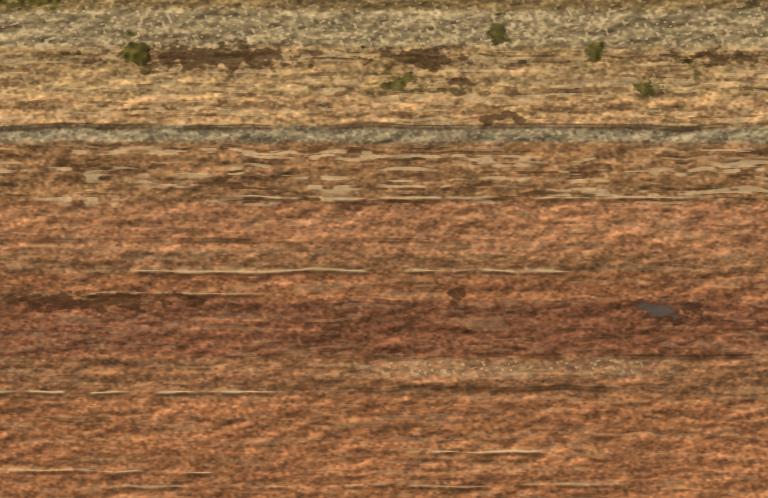
This texture is drawn by a Shadertoy shader. Its source:

```glsl
// Layered sedimentary cliff: grey scree and tan ledges above red banded rock with pale seams.
#define RELIEF 0.75
#define GRAIN 0.42
#define STRIPE 0.34
#define WANDER 0.010
#define CREAM vec3(0.86, 0.74, 0.55)
#define SHADOW vec3(0.22, 0.15, 0.09)
#define LEAF vec3(0.27, 0.25, 0.10)

float hash(vec2 p) {
    vec3 q = fract(vec3(p.xyx) * 0.1031);
    q += dot(q, q.yzx + 33.33);
    return fract((q.x + q.y) * q.z);
}

float noise(vec2 p) {
    vec2 i = floor(p), f = fract(p);
    f = f * f * (3.0 - 2.0 * f);
    return mix(mix(hash(i), hash(i + vec2(1, 0)), f.x),
               mix(hash(i + vec2(0, 1)), hash(i + vec2(1, 1)), f.x), f.y);
}

float fbm(vec2 p) {
    float sum = 0.0, amp = 0.55;
    for (int i = 0; i < 3; i++) {
        sum += amp * noise(p);
        p = mat2(1.98, 0.3, -0.3, 1.98) * p + vec2(17.3, 9.1);
        amp *= 0.52;
    }
    return sum;
}

// Soft window between two depths
float span(float v, float a, float b, float soft) {
    return smoothstep(a - soft, a + soft, v) * (1.0 - smoothstep(b - soft, b + soft, v));
}

// Rock colour by depth; each bed stores colour and top
vec3 strata(float v) {
    vec4 beds[12] = vec4[12](
        vec4(0.56, 0.48, 0.34, 0.020), vec4(0.57, 0.45, 0.29, 0.095), vec4(0.62, 0.49, 0.32, 0.140),
        vec4(0.68, 0.52, 0.34, 0.195), vec4(0.54, 0.47, 0.35, 0.254), vec4(0.54, 0.39, 0.25, 0.287),
        vec4(0.60, 0.41, 0.27, 0.405), vec4(0.53, 0.37, 0.24, 0.510), vec4(0.55, 0.36, 0.23, 0.550),
        vec4(0.47, 0.30, 0.20, 0.605), vec4(0.54, 0.37, 0.24, 0.715), vec4(0.58, 0.38, 0.24, 0.795));
    vec3 col = vec3(0.47, 0.38, 0.24);
    for (int i = 0; i < 12; i++)
        col = mix(col, beds[i].rgb, smoothstep(-0.007, 0.007, v - beds[i].w));
    return col;
}

// Ragged ellipse: xy centre, zw radii
float blob(vec2 uv, vec4 e, float rough) {
    return 1.0 - smoothstep(0.5, 1.2, length((uv - e.xy) / e.zw) + 3.0 * (rough - 0.5));
}

// Short crisp dashes along the bedding
float dashes(float x, float v, float rows, float seed) {
    float line = noise(vec2(x * 6.0 + seed, v * rows));
    return smoothstep(0.60, 0.82, line) * smoothstep(0.35, 0.65, noise(vec2(x * 38.0, v * rows + seed)));
}

void mainImage(out vec4 fragColor, in vec2 fragCoord) {
    vec2 uv = fragCoord / iResolution.xy;
    uv.y = 1.0 - uv.y; // depth grows downward
    vec2 p = vec2(uv.x * iResolution.x / iResolution.y, uv.y);
    float v = uv.y + WANDER * (fbm(p * vec2(4.0, 7.0)) - 0.47)
            + 0.007 * (noise(p * vec2(24.0, 30.0)) - 0.5);
    vec3 col = strata(v);
    float upper = 1.0 - smoothstep(0.245, 0.26, v);
    float scree = span(v, 0.015, 0.095, 0.01) + span(v, 0.253, 0.288, 0.005);

    // Bedding stripes, weathered patches, lit relief and grain
    col *= 1.0 + STRIPE * (fbm(vec2(p.x * 4.5, v * 85.0)) - 0.47);
    col *= 1.0 + 0.22 * (fbm(p * vec2(7.0, 13.0)) - 0.47);
    vec2 q = vec2(p.x * 26.0 + p.y * 14.0, v * 60.0);
    col *= 1.0 + RELIEF * (fbm(q) - fbm(q - vec2(0.3, 0.5)));
    col *= 1.0 + GRAIN * (noise(mat2(130.0, 40.0, -60.0, 190.0) * p) - 0.5);

    // Broken pale beds and the dark cracks between them
    float banded = span(v, 0.295, 0.415, 0.012) + 0.65 * span(v, 0.10, 0.25, 0.015)
                 + 0.30 * smoothstep(0.41, 0.44, v) + 0.3 * span(v, 0.03, 0.10, 0.02);
    float pale = max(dashes(p.x, v, 120.0, 3.0), dashes(p.x, v, 165.0, 31.0));
    float crack = max(dashes(p.x, v, 105.0, 57.0), dashes(p.x, v, 150.0, 83.0));
    col = mix(col, SHADOW, 0.48 * min(banded + 0.15, 1.0) * crack);
    col = mix(col, CREAM, 0.60 * banded * pale);

    // Pale chips on scree and ledges, and a speckled bed
    float chip = smoothstep(0.62, 0.90, noise(mat2(120.0, 45.0, -50.0, 160.0) * p + 8.0));
    float bed = span(v, 0.722, 0.755, 0.008) * span(uv.x, 0.48, 0.86, 0.08);
    col = mix(col, CREAM, chip * (0.28 * scree + 0.22 * upper + 0.45 * bed + 0.08));
    col = mix(col, CREAM, 0.4 * bed * fbm(p * vec2(40.0, 80.0)));

    // Seams: depth, left end, right end, strength (negative is dark)
    vec4 seams[11] = vec4[11](
        vec4(0.252, -0.1, 1.1, -0.5), vec4(0.397, 0.30, 0.90, 0.75), vec4(0.482, -0.1, 0.60, -0.4),
        vec4(0.543, 0.08, 0.75, 0.70), vec4(0.590, 0.02, 0.34, 0.5), vec4(0.712, 0.62, 1.1, -0.65),
        vec4(0.787, -0.1, 0.36, 0.85), vec4(0.778, 0.40, 0.80, -0.5), vec4(0.906, 0.54, 0.71, 0.9),
        vec4(0.945, -0.1, 0.33, 0.7), vec4(0.976, 0.10, 0.80, 0.5));
    for (int i = 0; i < 11; i++) {
        vec4 s = seams[i];
        float id = float(i) * 7.3;
        float d = uv.y - s.x + 0.014 * (fbm(vec2(p.x * 8.0, id)) - 0.47);
        float width = 0.001 + 0.003 * noise(vec2(p.x * 30.0, id));
        float reach = span(uv.x, s.y, s.z, 0.03) * smoothstep(0.25, 0.60, fbm(vec2(p.x * 20.0, id + 2.0)));
        float under = (d - 0.006) / 0.004;
        col = mix(col, SHADOW, 0.5 * reach * exp(-under * under));
        col = mix(col, s.w > 0.0 ? CREAM : SHADOW, abs(s.w) * reach * exp(-d * d / (width * width)));
    }

    // Shaded hollows under ledges
    float rough = fbm(p * vec2(45.0, 75.0));
    vec4 hollows[8] = vec4[8](
        vec4(0.27, 0.115, 0.125, 0.022), vec4(0.55, 0.115, 0.050, 0.018), vec4(0.595, 0.168, 0.024, 0.010),
        vec4(0.65, 0.235, 0.028, 0.012), vec4(0.595, 0.592, 0.014, 0.018), vec4(0.87, 0.628, 0.045, 0.018),
        vec4(0.12, 0.605, 0.110, 0.015), vec4(0.92, 0.118, 0.050, 0.014));
    for (int i = 0; i < 8; i++) col = mix(col, SHADOW, 0.6 * blob(uv, hollows[i], rough));
    col = mix(col, vec3(0.38, 0.35, 0.34), 0.6 * blob(uv, vec4(0.86, 0.622, 0.026, 0.012), rough));

    // Shrubs on the ledges
    vec4 shrubs[7] = vec4[7](
        vec4(0.175, 0.103, 0.020, 0.026), vec4(0.515, 0.168, 0.025, 0.018), vec4(0.840, 0.172, 0.014, 0.024),
        vec4(0.648, 0.065, 0.012, 0.028), vec4(0.900, 0.127, 0.013, 0.018), vec4(0.778, 0.100, 0.012, 0.018),
        vec4(0.040, 0.004, 0.055, 0.018));
    vec3 leaf = LEAF * (0.5 + noise(p * vec2(110.0, 90.0)));
    for (int i = 0; i < 7; i++) col = mix(col, leaf, 0.75 * blob(uv, shrubs[i], rough));
    fragColor = vec4(clamp(col, 0.0, 1.0), 1.0);
}
```
